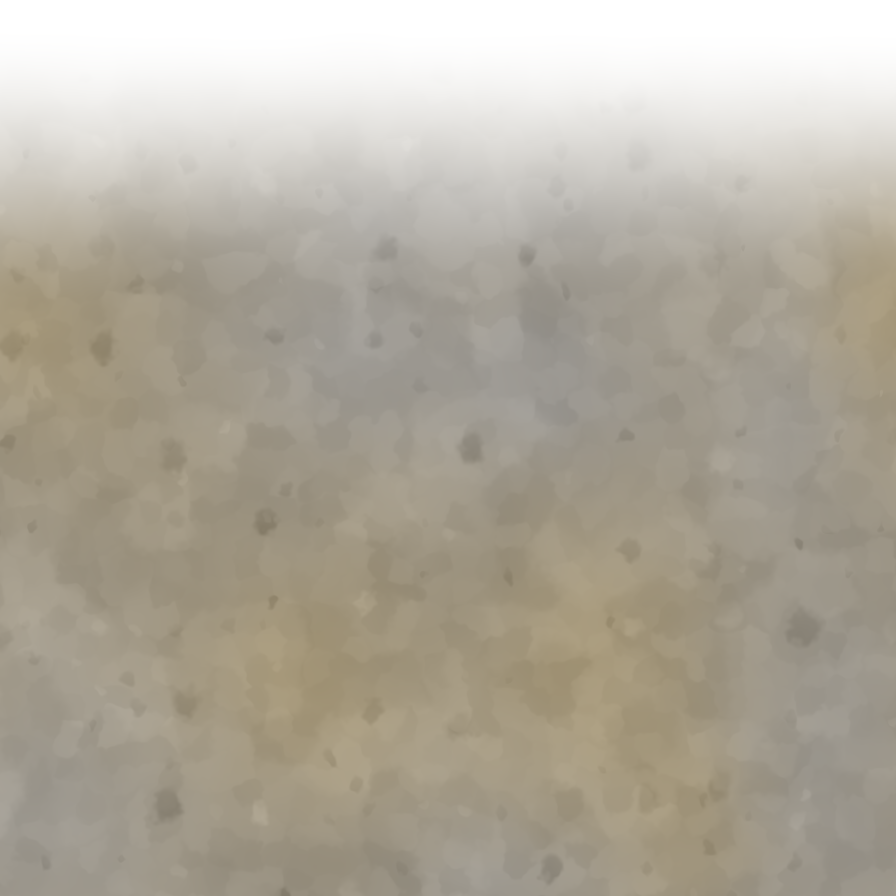
A WebGL 1 fragment shader for this texture:

```glsl
precision highp float;
// Weathered stone wall under a pale mist that fades to white at the top.
// Broad ochre and grey stains are tinted by soft, ragged Voronoi patches,
// with hashed dark and light flecks scattered over a jittered grid.
uniform vec2 u_resolution;

float hash(vec2 p) {
  vec3 q = fract(vec3(p.xyx) * 0.1031);
  q += dot(q, q.yzx + 33.33);
  return fract((q.x + q.y) * q.z);
}

vec2 hash2(vec2 p) {
  return vec2(hash(p), hash(p + 57.3));
}

float noise(vec2 p) {
  vec2 i = floor(p), f = fract(p);
  f = f * f * (3.0 - 2.0 * f);
  return mix(mix(hash(i), hash(i + vec2(1.0, 0.0)), f.x),
             mix(hash(i + vec2(0.0, 1.0)), hash(i + 1.0), f.x), f.y);
}

float fbm(vec2 p) {
  float sum = 0.0, amp = 0.5;
  for (int i = 0; i < 4; i++) {
    sum += amp * noise(p);
    p = p * 2.03 + 17.1;
    amp *= 0.5;
  }
  return sum / 0.9375;
}

// Elliptical stain with a gaussian falloff.
float stain(vec2 p, vec2 center, vec2 size) {
  vec2 d = (p - center) / size;
  return exp(-dot(d, d));
}

// Smoothly blended Voronoi cells, each with one random tone in -0.5..0.5.
float patches(vec2 p, float sharpness) {
  vec2 cell = floor(p);
  float sum = 0.0, total = 0.0001;
  for (int y = -1; y <= 1; y++) {
    for (int x = -1; x <= 1; x++) {
      vec2 id = cell + vec2(float(x), float(y));
      vec2 d = id + 0.15 + 0.7 * hash2(id) - p;
      float weight = exp(-sharpness * dot(d, d));
      sum += weight * (hash(id + 9.7) - 0.5);
      total += weight;
    }
  }
  return sum / total;
}

// Sparse flecks: mostly dark, some light, kept inside their grid cells.
float flecks(vec2 p, float density) {
  vec2 id = floor(p);
  vec2 d = fract(p) - 0.28 - 0.44 * hash2(id + 3.1);
  float radius = mix(0.07, 0.18, hash(id + 21.4));
  float mask = 1.0 - smoothstep(radius * 0.55, radius * 1.25, length(d * vec2(1.1, 0.9)));
  float strength = mix(0.35, 1.0, hash(id + 44.2)) * (0.75 - 1.5 * d.y);
  float tone = hash(id + 71.8) < 0.68 ? -1.0 : 0.65;
  return mask * strength * tone * step(hash(id + 13.6), density);
}

void main() {
  vec2 uv = gl_FragCoord.xy / u_resolution;

  // Ragged outlines come from two scales of displacement.
  vec2 warp = vec2(fbm(uv * 24.0), fbm(uv * 24.0 + 40.0)) - 0.5;
  vec2 grain = vec2(noise(uv * 150.0), noise(uv * 150.0 + 80.0)) - 0.5;
  vec2 p = uv + 0.03 * warp + 0.005 * grain;

  // Ochre stains low in the middle and on both sides, grey between them.
  float warm = 0.40;
  warm += 0.55 * stain(p, vec2(0.34, 0.24), vec2(0.15, 0.14));
  warm += 0.55 * stain(p, vec2(0.66, 0.26), vec2(0.13, 0.17));
  warm += 0.35 * stain(p, vec2(0.77, 0.06), vec2(0.08, 0.13));
  warm += 0.50 * stain(p, vec2(0.02, 0.63), vec2(0.13, 0.13));
  warm += 0.55 * stain(p, vec2(1.0, 0.65), vec2(0.10, 0.15));
  warm += 0.18 * stain(p, vec2(0.16, 0.47), vec2(0.15, 0.12));
  warm -= 0.35 * stain(p, vec2(0.38, 0.61), vec2(0.12, 0.10));
  warm -= 0.40 * stain(p, vec2(0.61, 0.58), vec2(0.13, 0.13));
  warm -= 0.35 * stain(p, vec2(0.88, 0.55), vec2(0.08, 0.12));
  warm -= 0.30 * stain(p, vec2(0.52, 0.77), vec2(0.28, 0.08));
  warm -= 0.30 * stain(p, vec2(0.03, 0.07), vec2(0.14, 0.14));
  warm -= 0.30 * stain(p, vec2(0.92, 0.15), vec2(0.10, 0.20));
  warm -= 0.30 * stain(p, vec2(0.55, 0.02), vec2(0.12, 0.07));
  warm += 0.22 * (fbm(p * 7.0 + 5.0) - 0.5);
  vec3 color = mix(vec3(0.610, 0.597, 0.573), vec3(0.645, 0.590, 0.470), clamp(warm, 0.0, 1.0));

  // Mottled tone: wide clouds, then large and small patches.
  float tone = 0.07 * (fbm(uv * 6.0 + 11.0) - 0.5);
  tone += 0.045 * patches(p * 15.0, 14.0);
  tone += 0.035 * patches(p * 34.0 + 8.0, 18.0);
  color += tone;

  // Flecks of two sizes.
  vec2 ragged = uv + 0.022 * warp + 0.006 * grain;
  color += 0.095 * flecks(ragged * 10.0 + 2.4, 0.5);
  color += 0.060 * flecks(ragged * 19.0 + 6.7, 0.28);

  // Mist thickens upward to white.
  float height = uv.y + 0.025 * (fbm(uv * 5.0 + 30.0) - 0.5);
  float mist = smoothstep(0.65, 0.97, height);
  gl_FragColor = vec4(mix(color, vec3(1.0), mist), 1.0);
}
```
